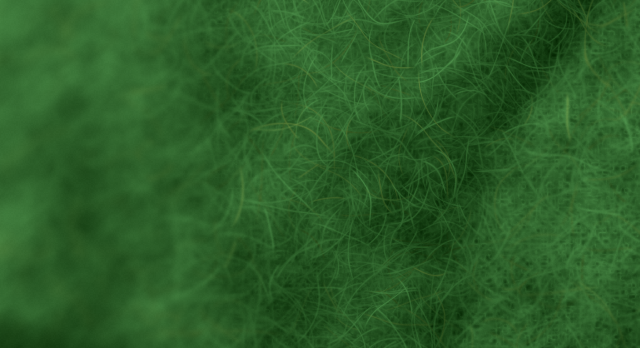
Write a Shadertoy shader that draws this texture.

```glsl
float hash(vec2 p) {
    vec3 q = fract(vec3(p.xyx) * 0.1031);
    q += dot(q, q.yzx + 33.33);
    return fract((q.x + q.y) * q.z);
}

float noise(vec2 p) {
    vec2 i = floor(p), f = fract(p);
    f = f * f * (3.0 - 2.0 * f);
    return mix(mix(hash(i), hash(i + vec2(1, 0)), f.x),
               mix(hash(i + vec2(0, 1)), hash(i + vec2(1, 1)), f.x), f.y);
}

float fbm(vec2 p) {
    float sum = 0.0, amp = 0.5;
    for (int i = 0; i < 4; i++) {
        sum += amp * noise(p);
        p = mat2(1.6, 1.2, -1.2, 1.6) * p + 7.3;
        amp *= 0.5;
    }
    return sum;
}

mat2 rotate(float a) {
    return mat2(cos(a), sin(a), -sin(a), cos(a));
}

float blob(vec2 uv, vec2 centre, vec2 radius) {
    vec2 q = (uv - centre) / radius;
    return exp(-dot(q, q));
}

// Broad light and shade over the folds of wool
float foldShade(vec2 uv, float mound, float edge) {
    float t = 0.46;
    t += 0.36 * blob(uv, vec2(0.02, 0.95), vec2(0.26, 0.40));
    t += 0.32 * blob(uv, vec2(0.01, 0.30), vec2(0.08, 0.22));
    t += 0.18 * blob(uv, vec2(0.56, 0.90), vec2(0.20, 0.22));
    t += 0.18 * blob(uv, vec2(0.42, 0.58), vec2(0.12, 0.18));
    t += 0.16 * blob(uv, vec2(0.20, 0.12), vec2(0.10, 0.18));
    t += 0.20 * blob(uv, vec2(0.57, 0.14), vec2(0.07, 0.20));
    t -= 0.42 * blob(uv, vec2(0.12, 0.42), vec2(0.07, 0.30));
    t -= 0.34 * blob(uv, vec2(0.43, 0.10), vec2(0.08, 0.22));
    t -= 0.22 * blob(uv, vec2(0.33, 0.76), vec2(0.08, 0.18));
    t -= 0.24 * blob(uv, vec2(0.62, 0.48), vec2(0.12, 0.22));
    t -= 0.40 * blob(uv, vec2(0.02, -0.02), vec2(0.18, 0.12));
    t -= 0.25 * blob(uv, vec2(1.00, 0.05), vec2(0.12, 0.30));
    t -= 0.30 * exp(-pow((edge + 0.03) / 0.05, 2.0));
    return t + 0.20 * mound;
}

void mainImage(out vec4 fragColor, in vec2 fragCoord) {
    vec2 uv = fragCoord / iResolution.xy;
    vec2 p = fragCoord / iResolution.y;
    float edge = uv.x - 0.70 - 0.25 * uv.y * uv.y;
    float mound = smoothstep(-0.03, 0.07, edge);

    // Focus is sharpest right of the middle
    float defocus = 1.0 - smoothstep(0.02, 0.56, uv.x + 0.08 * (uv.y - 0.5));
    float blur = 0.022 * pow(defocus, 1.5) + 0.0022 * mound;
    float sharp = 0.0024 / (0.0024 + blur);

    // Soft tufts and the fine mesh between fibres
    float shade = foldShade(uv, mound, edge);
    vec2 strand = rotate(-0.8) * p * vec2(1.0, 1.0);
    shade += 0.75 * (fbm(strand * vec2(5.0, 9.0)) - 0.47);
    shade += 0.40 * (1.0 - 0.6 * defocus) * (fbm(p * 19.0 + 40.0) - 0.47);
    float mesh = abs(noise(p * 62.0) - 0.5) + abs(noise(p * 95.0 + 9.0) - 0.5);
    float tone = shade - 0.16 * sqrt(sharp);
    tone += (0.42 - mesh) * mix(0.55, 0.85, mound) * (1.0 - smoothstep(0.1, 0.6, defocus));

    // Curved fibres, from dark and deep to bright and near
    float straw = 0.0;
    vec2 warped = p + 0.022 * vec2(noise(p * 11.0), noise(p * 11.0 + 50.0));
    for (int layer = 0; layer < 18; layer++) {
        float depth = float(layer) / 17.0;
        float size = mix(0.065, 0.17, fract(float(layer) * 0.618));
        vec2 q = rotate(float(layer) * 1.7) * warped / size + float(layer) * 17.0;
        vec2 cell = floor(q);
        for (int k = 0; k < 9; k++) {
            vec2 id = cell + vec2(k % 3 - 1, k / 3 - 1);
            float seed = hash(id + 3.1), kind = hash(id + 71.7);
            vec2 root = id + vec2(hash(id + 11.0), hash(id + 29.0));
            vec2 r = rotate(6.283 * seed) * (q - root);
            float bend = 1.1 * (kind - 0.5);
            float dist = abs(r.y - bend * r.x * r.x + 0.2 * bend);
            dist *= size / sqrt(1.0 + 4.0 * bend * bend * r.x * r.x);
            float reach = 0.6 + 0.35 * hash(id + 47.0);
            float width = 0.0024 + blur;
            float cover = exp(-dist * dist / (width * width));
            cover *= 1.0 - smoothstep(0.6 * reach, reach, abs(r.x));
            cover *= pow(sharp, 0.75) * (0.4 + 0.5 * fract(seed * 37.0));
            float glint = pow(fract(kind * 53.0), 5.0);
            float target = shade + mix(-0.30, 0.36, depth) + 0.45 * glint * depth;
            tone = mix(tone, target, cover);
            straw = mix(straw, step(0.93, fract(seed * 91.0)), cover);
        }
    }

    // Green wool with a few straw-coloured hairs
    vec3 color = mix(vec3(0.08, 0.24, 0.07), vec3(0.25, 0.49, 0.24), max(tone, -0.45));
    color = mix(color, color * vec3(1.55, 1.0, 0.85), 0.7 * straw);
    color += 0.012 * (hash(floor(p * 278.0)) - 0.5);
    fragColor = vec4(clamp(color, 0.0, 1.0), 1.0);
}
```
